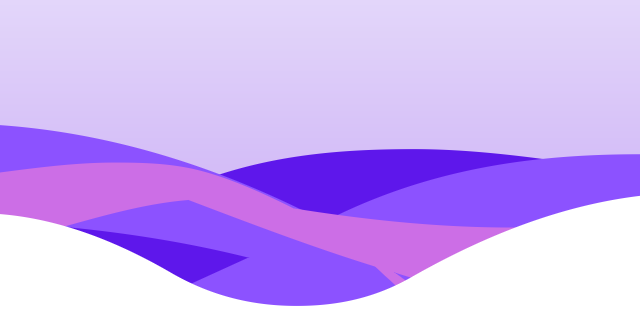
Give the GLSL for this background, as a Shadertoy shader.

```glsl
const vec3 SKY_TOP = vec3(0.89, 0.84, 0.98);
const vec3 SKY_LOW = vec3(0.83, 0.74, 0.97);
const vec3 VIOLET = vec3(0.55, 0.32, 1.0);
const vec3 INDIGO = vec3(0.37, 0.09, 0.92);
const vec3 ORCHID = vec3(0.80, 0.43, 0.90);
const vec3 WHITE = vec3(1.0);
const float SKY_LOW_Y = 0.47;

// Ridge knots: x, height, slope; the canvas spans 2 by 1
const vec3 LEFT_START = vec3(0.0, 0.609, -0.07);
const vec3 LEFT_END = vec3(0.943, 0.344, -0.49);
const vec3 BACK_START = vec3(0.690, 0.456, 0.32);
const vec3 BACK_PEAK = vec3(1.294, 0.534, 0.0);
const vec3 BACK_END = vec3(1.698, 0.503, -0.13);
const vec3 RIGHT_START = vec3(1.055, 0.328, 0.48);
const vec3 RIGHT_END = vec3(2.0, 0.518, 0.0);
const vec3 BAND_START = vec3(0.0, 0.461, 0.13);
const vec3 BAND_PEAK = vec3(0.357, 0.492, 0.0);
const vec3 BAND_BEND = vec3(0.638, 0.4635, -0.28);
const vec3 BAND_FOOT = vec3(0.917, 0.349, -0.50);
const vec3 BAND_TAIL = vec3(0.917, 0.349, -0.16);
const vec3 BAND_END = vec3(1.596, 0.289, 0.0);
const vec3 UNDER_START = vec3(0.208, 0.294, 0.28);
const vec3 UNDER_PEAK = vec3(0.589, 0.375, 0.08);
const vec3 UNDER_FALL = vec3(0.589, 0.375, -0.38);
const vec3 UNDER_END = vec3(1.172, 0.167, -0.31);
const float UNDER_DROP = -0.92;
const vec3 BLADE_START = vec3(0.221, 0.289, -0.10);
const vec3 BLADE_TIP = vec3(0.776, 0.195, -0.25);
const float BLADE_LOW_SLOPE = 0.456;
const vec2 NOTCH_TIP = vec2(1.234, 0.148);
const vec2 NOTCH_SLOPES = vec2(-0.31, -0.73);
const vec3 FRONT_START = vec3(0.0, 0.331, -0.08);
const vec3 FRONT_DIP = vec3(0.534, 0.148, -0.58);
const vec3 FRONT_LOW = vec3(0.927, 0.044, 0.0);
const vec3 FRONT_RISE = vec3(1.284, 0.133, 0.57);
const vec3 FRONT_END = vec3(2.0, 0.388, 0.12);

// Cubic Hermite ridge, continued by straight lines past its ends
float ridge(float x, vec3 a, vec3 b) {
    float span = b.x - a.x;
    float t = clamp((x - a.x) / span, 0.0, 1.0);
    float s = 1.0 - t;
    float y = mix(a.y, b.y, t * t * (3.0 - 2.0 * t));
    y += span * t * s * (a.z * s - b.z * t);
    return y + min(x - a.x, 0.0) * a.z + max(x - b.x, 0.0) * b.z;
}

// Antialiased coverage where d is positive
float cover(float d) {
    float width = length(vec2(dFdx(d), dFdy(d)));
    return clamp(0.5 + d / max(width, 1e-5), 0.0, 1.0);
}

float bandTop(float x) {
    if (x < BAND_PEAK.x) return ridge(x, BAND_START, BAND_PEAK);
    if (x < BAND_BEND.x) return ridge(x, BAND_PEAK, BAND_BEND);
    if (x < BAND_FOOT.x) return ridge(x, BAND_BEND, BAND_FOOT);
    return ridge(x, BAND_TAIL, BAND_END);
}

float bandBottom(float x) {
    if (x < UNDER_PEAK.x) return ridge(x, UNDER_START, UNDER_PEAK);
    if (x < UNDER_END.x) return ridge(x, UNDER_FALL, UNDER_END);
    return UNDER_END.y + UNDER_DROP * (x - UNDER_END.x);
}

float frontTop(float x) {
    if (x < FRONT_DIP.x) return ridge(x, FRONT_START, FRONT_DIP);
    if (x < FRONT_LOW.x) return ridge(x, FRONT_DIP, FRONT_LOW);
    if (x < FRONT_RISE.x) return ridge(x, FRONT_LOW, FRONT_RISE);
    return ridge(x, FRONT_RISE, FRONT_END);
}

void mainImage(out vec4 fragColor, in vec2 fragCoord) {
    vec2 p = fragCoord / iResolution.xy * vec2(2.0, 1.0);
    vec3 color = mix(SKY_LOW, SKY_TOP, clamp((p.y - SKY_LOW_Y) / (1.0 - SKY_LOW_Y), 0.0, 1.0));

    // Distant hills
    float backTop = p.x < BACK_PEAK.x ? ridge(p.x, BACK_START, BACK_PEAK)
                                      : ridge(p.x, BACK_PEAK, BACK_END);
    color = mix(color, INDIGO, cover(backTop - p.y));
    color = mix(color, VIOLET, cover(ridge(p.x, RIGHT_START, RIGHT_END) - p.y));
    color = mix(color, VIOLET, cover(ridge(p.x, LEFT_START, LEFT_END) - p.y));

    // Orchid band and the slope beneath it
    color = mix(color, ORCHID, cover(bandTop(p.x) - p.y));
    color = mix(color, VIOLET, cover(bandBottom(p.x) - p.y));

    // Indigo blade
    float bladeTop = ridge(p.x, BLADE_START, BLADE_TIP);
    float bladeLow = BLADE_TIP.y + BLADE_LOW_SLOPE * (p.x - BLADE_TIP.x);
    color = mix(color, INDIGO, cover(min(bladeTop - p.y, p.y - bladeLow)));

    // Small violet notch
    vec2 notch = NOTCH_TIP.y + NOTCH_SLOPES * (p.x - NOTCH_TIP.x);
    color = mix(color, VIOLET, cover(min(notch.x - p.y, p.y - notch.y)));

    // White foreground
    color = mix(color, WHITE, cover(frontTop(p.x) - p.y));
    fragColor = vec4(color, 1.0);
}
```
